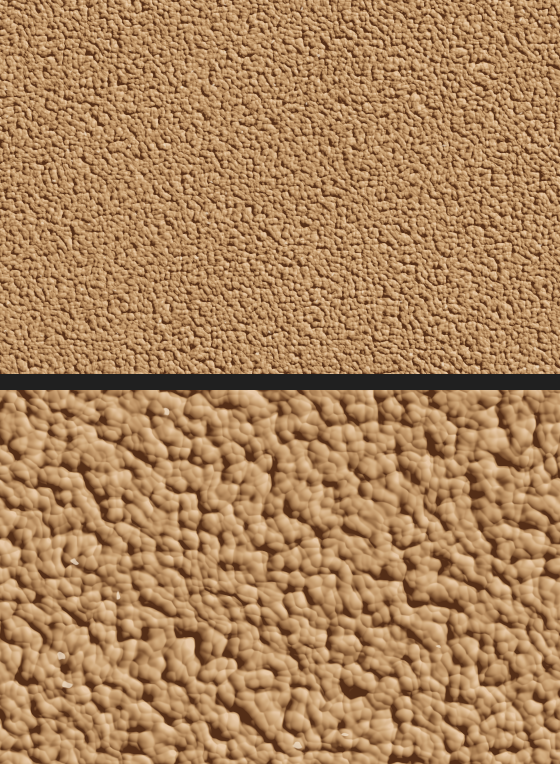
Top: the whole. Bottom: its middle third, enlarged.
Write a Shadertoy shader that draws this texture.

```glsl
// Sunlit rough stucco: two layers of small rounded grains form a relief lit
// from the upper right. Slope, crevice depth and short cast shadows make a
// tone that runs through an ochre ramp; a few pale mineral flecks lie on top.

const vec2 LIGHT = vec2(0.66, 0.75);
const float COARSE_GRAINS = 66.0;   // grains per canvas height
const float FINE_GRAINS = 118.0;
const float FLECK_CELLS = 24.0;

const vec3 CREVICE = vec3(0.33, 0.18, 0.09);
const vec3 SHADE   = vec3(0.51, 0.34, 0.20);
const vec3 CLAY    = vec3(0.65, 0.48, 0.31);
const vec3 OCHRE   = vec3(0.75, 0.58, 0.40);
const vec3 SAND    = vec3(0.82, 0.67, 0.49);
const vec3 GLINT   = vec3(0.91, 0.79, 0.66);
const vec3 FLECK   = vec3(0.94, 0.87, 0.78);

// Integer hash of a lattice cell, two values in 0..1
vec2 hash2(vec2 cell, uint seed) {
    uvec2 v = uvec2(ivec2(cell)) + uvec2(seed * 747u, seed * 389u);
    v = v * 1664525u + 1013904223u;
    v.x += v.y * 1664525u;
    v.y += v.x * 1664525u;
    v ^= v >> 16u;
    v.x += v.y * 1664525u;
    v.y += v.x * 1664525u;
    v ^= v >> 16u;
    return vec2(v & 65535u) / 65535.0;
}

// Smooth value noise, two channels in -1..1
vec2 noise2(vec2 p, uint seed) {
    vec2 i = floor(p), f = fract(p);
    f = f * f * (3.0 - 2.0 * f);
    vec2 low  = mix(hash2(i, seed), hash2(i + vec2(1, 0), seed), f.x);
    vec2 high = mix(hash2(i + vec2(0, 1), seed), hash2(i + vec2(1, 1), seed), f.x);
    return 2.0 * mix(low, high, f.y) - 1.0;
}

// Fused domes: xy = offset from the grain centre (downhill), z = height
vec3 grains(vec2 p, float fusion, uint seed) {
    vec2 cell = floor(p);
    vec2 offsetSum = vec2(0.0);
    float weightSum = 1e-6;
    for (int y = -1; y <= 1; y++)
    for (int x = -1; x <= 1; x++) {
        vec2 id = cell + vec2(x, y);
        vec2 offset = p - id - 0.06 - 0.88 * hash2(id, seed);
        float lift = 0.30 * hash2(id, seed + 1u).x - 0.15;
        float weight = exp(fusion * (lift - dot(offset, offset)));
        offsetSum += weight * offset;
        weightSum += weight;
    }
    return vec3(offsetSum / weightSum, log(weightSum) / fusion);
}

// Both grain layers, with outlines bent by noise
vec3 relief(vec2 p) {
    vec2 warp = 0.16 * noise2(p * COARSE_GRAINS * 1.4, 11u)
              + 0.60 * noise2(p * COARSE_GRAINS * 0.3, 12u);
    vec3 coarse = grains(p * COARSE_GRAINS + warp, 14.0, 21u);
    vec3 fine = grains(p.yx * FINE_GRAINS + warp.yx, 11.0, 31u);
    return coarse + vec3(0.60 * fine.yx, 0.38 * fine.z);
}

// Maps tone, roughly normal with unit spread, to the ochre ramp
vec3 ramp(float tone) {
    vec3 color = mix(CREVICE, SHADE, clamp((tone + 2.15) / 0.85, 0.0, 1.0));
    color = mix(color, CLAY, clamp((tone + 1.30) / 0.70, 0.0, 1.0));
    color = mix(color, OCHRE, clamp((tone + 0.60) / 0.66, 0.0, 1.0));
    color = mix(color, SAND, clamp((tone - 0.06) / 0.74, 0.0, 1.0));
    return mix(color, GLINT, clamp((tone - 0.80) / 1.10, 0.0, 1.0));
}

// Coverage of sparse, elongated mineral flecks
float flecks(vec2 p, float blur) {
    vec2 q = p * FLECK_CELLS;
    vec2 id = floor(q);
    vec2 kind = hash2(id, 41u);
    float angle = 6.2832 * kind.y;
    vec2 axis = vec2(cos(angle), sin(angle));
    vec2 d = fract(q) - 0.25 - 0.5 * hash2(id, 42u);
    d += 0.05 * noise2(q * 9.0, 44u);
    d = vec2(dot(d, axis), 1.7 * dot(d, vec2(-axis.y, axis.x)));
    float radius = mix(0.05, 0.13, hash2(id, 43u).x);
    float edge = blur * FLECK_CELLS;
    return step(kind.x, 0.11) * (1.0 - smoothstep(radius - edge, radius + edge, length(d)));
}

vec3 stucco(vec2 p, float blur) {
    vec3 here = relief(p);
    vec3 sunward = relief(p + LIGHT * 0.48 / COARSE_GRAINS);
    float slope = dot(here.xy, LIGHT);
    float shadow = smoothstep(0.12, 0.46, sunward.z - here.z);

    // Broad patches vary in roughness and brightness
    vec2 patchy = noise2(p * 3.5, 51u);
    float roughness = 1.0 + 0.08 * patchy.x + 0.08 * (p.x + p.y - 1.25);
    float grit = 0.40 * noise2(p * 210.0, 52u).x;

    float tone = 2.85 * slope - 1.20 * shadow + 1.1 * (here.z + 0.16);
    tone = tone * roughness + grit + 0.06 * patchy.y + 0.03;
    return mix(ramp(tone), FLECK, 0.8 * flecks(p, blur));
}

void mainImage(out vec4 fragColor, in vec2 fragCoord) {
    float pixel = 1.0 / iResolution.y;
    vec3 color = vec3(0.0);
    // Four samples per pixel smooth the grain edges
    for (int i = 0; i < 4; i++) {
        vec2 jitter = 0.5 * vec2(i & 1, i >> 1) - 0.25;
        color += 0.25 * stucco((fragCoord + jitter) * pixel, pixel);
    }
    fragColor = vec4(color, 1.0);
}
```
